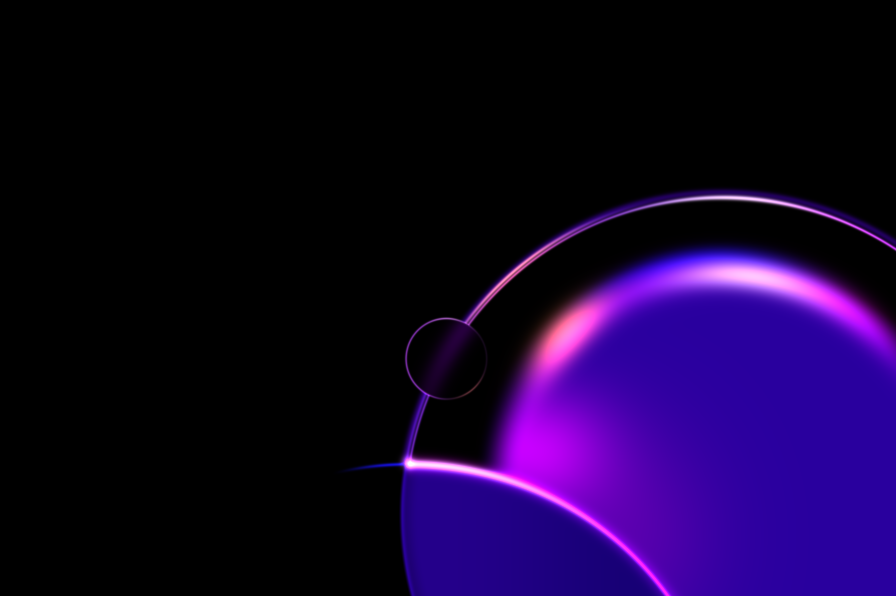
This background is drawn by a Shadertoy shader. Its source:

```glsl
float bell(float x, float width) {
    return exp(-x * x / (width * width));
}

float inside(float dist, float softness) {
    return 1.0 - smoothstep(-softness, softness, dist);
}

// Soft-edged orb lit by coloured highlights around its rim
vec3 orb(vec2 p) {
    vec2 q = p - vec2(1.212, 0.176);
    float r = length(q);
    float angle = atan(q.y, q.x);
    float top = smoothstep(2.4, 1.7, angle) * smoothstep(0.5, 1.0, angle);
    float softness = mix(0.034, 0.018, top);
    vec3 col = vec3(0.16, 0.0, 0.62) * inside(r - 0.385, softness);

    // Violet light spilling from the left edge
    vec2 spill = (p - vec2(0.89, 0.245)) / vec2(0.125, 0.10);
    float body = inside(r - 0.375, 0.035);
    col += vec3(0.58, 0.0, 0.36) * exp(-dot(spill, spill)) * body;
    spill = (p - vec2(1.05, 0.10)) / vec2(0.15, 0.18);
    col += vec3(0.18, 0.0, 0.06) * exp(-dot(spill, spill)) * body;

    // Blue outer rim, then magenta, white and amber highlights
    col += vec3(0.03, 0.0, 0.65) * bell(r - 0.393, 0.017) * bell(angle - 1.65, 0.48);
    col += vec3(0.58, 0.0, 0.42) * bell(r - 0.371, 0.027) * bell(angle - 0.98, 0.32);
    col += vec3(0.30, 0.0, 0.28) * bell(r - 0.367, 0.030) * bell(angle - 1.95, 0.75);
    col += vec3(0.72, 0.78, 0.42) * bell(r - 0.364, 0.022) * bell(angle - 1.43, 0.34);
    col += vec3(0.85, 0.47, 0.10) * bell(r - 0.375, 0.028) * bell(angle - 2.34, 0.20);
    col += vec3(0.36, 0.10, 0.08) * bell(r - 0.355, 0.025) * bell(angle - 2.40, 0.22);
    return col;
}

// Thin twin lines whose hue shifts along the large ring
vec3 ring(float r, float angle) {
    float top = bell(angle - 1.52, 0.28);
    float amber = bell(angle - 2.29, 0.22);
    float pink = bell(angle - 1.08, 0.30);
    vec3 innerTint = vec3(0.36, 0.12, 0.62) + top * vec3(0.60, 0.70, 0.40)
        + amber * vec3(0.45, 0.20, 0.0) + pink * vec3(0.45, 0.10, 0.35);
    vec3 outerTint = vec3(0.20, 0.06, 0.42) + amber * vec3(0.80, 0.52, 0.12);
    vec3 col = innerTint * bell(r - 0.5315, 0.0022 + 0.0018 * top);
    col += outerTint * bell(r - 0.537, 0.0030) * smoothstep(1.7, 2.1, angle);
    return col + vec3(0.13, 0.0, 0.36) * bell(r - 0.5405, 0.0055);
}

void mainImage(out vec4 fragColor, in vec2 fragCoord) {
    vec2 p = fragCoord / iResolution.y;
    float aa = 1.0 / iResolution.y;

    vec2 q = p - vec2(1.212, 0.137);
    float r = length(q);
    float angle = atan(q.y, q.x);
    float lowerDist = length(p - vec2(0.686, -0.316)) - 0.537;
    float disc = inside(r - 0.540, aa + 0.002);
    float lower = inside(lowerDist, aa);

    vec2 lensPos = p - vec2(0.749, 0.398);
    float lensDist = length(lensPos) - 0.0676;
    float lens = inside(lensDist, aa);

    // Ring above the lower disc, blurred where the lens covers it
    vec3 blurred = vec3(0.15, 0.0, 0.24) * bell(r - 0.534, 0.020)
        * (0.6 + 0.4 * smoothstep(0.33, 0.45, p.y));
    vec3 col = orb(p) + mix(ring(r, angle), blurred, lens);

    // Lower disc, visible only within the large ring
    vec3 lowerFill = mix(vec3(0.14, 0.0, 0.54), vec3(0.09, 0.0, 0.46),
        smoothstep(0.75, 1.08, p.x));
    lowerFill *= 0.78 + 0.22 * smoothstep(0.540, 0.510, r);
    lowerFill += vec3(0.05, 0.0, 0.18) * bell(r - 0.537, 0.004);
    col = mix(col, lowerFill * disc, lower);

    // Bright dividing arc and its halo
    float along = smoothstep(0.72, 1.12, p.x);
    vec3 arcTint = mix(vec3(1.0, 0.88, 1.0), vec3(0.72, 0.14, 0.95), along);
    float start = smoothstep(0.676, 0.690, p.x);
    col += arcTint * bell(lowerDist, mix(0.0068, 0.0035, along)) * start;
    col += vec3(0.42, 0.0, 0.48) * bell(lowerDist, 0.013) * start * (1.0 - 0.55 * along);

    // Blue tail leaving the ring, and the spark where they cross
    float tail = smoothstep(0.555, 0.665, p.x) * (1.0 - smoothstep(0.673, 0.685, p.x));
    col += vec3(0.08, 0.06, 0.85) * bell(lowerDist, 0.0028) * tail;
    col += vec3(0.65, 0.35, 0.75) * bell(length(p - vec2(0.685, 0.224)), 0.010);

    // Lens rim: violet at the left, pale on top, faint at the right
    float lensAngle = atan(lensPos.y, lensPos.x);
    vec3 rimTint = vec3(0.07, 0.03, 0.09)
        + vec3(0.38, 0.14, 0.52) * smoothstep(0.3, -0.8, lensPos.x / 0.0676)
        + vec3(0.45, 0.28, 0.50) * bell(lensAngle - 1.5, 0.45)
        + vec3(0.28, 0.14, 0.10) * bell(lensAngle + 0.9, 0.40);
    col += rimTint * bell(lensDist, max(0.0018, 0.7 * aa));

    fragColor = vec4(clamp(col, 0.0, 1.0), 1.0);
}
```
